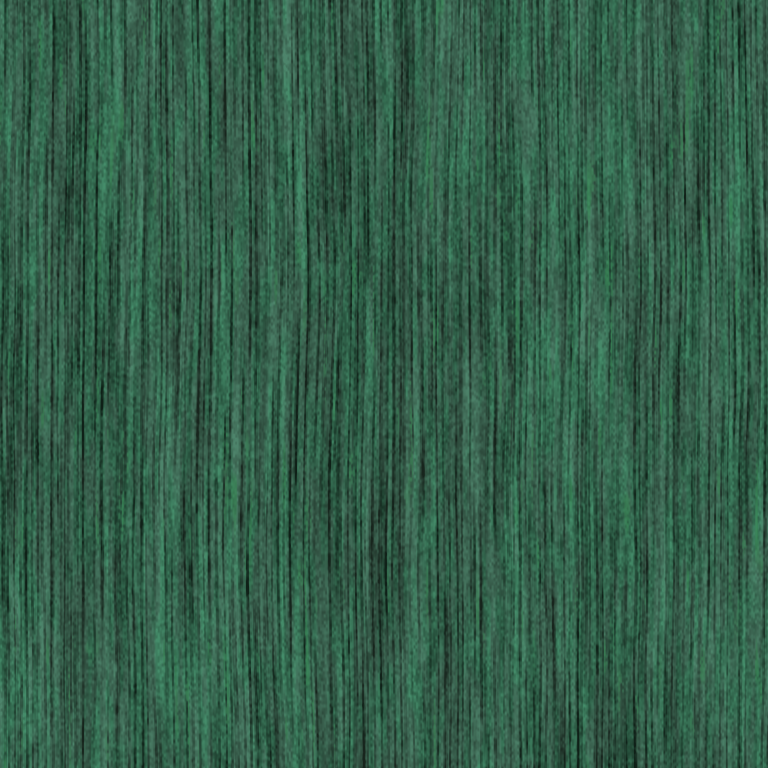
Write a three.js fragment shader that draws this texture.

```glsl
// Green stained wood veneer with fine, straight vertical grain and dark pores.
#define PORE_LINES 122.0   // dark pore lines across the canvas
#define PORE_DEPTH 0.56    // how strongly pores darken the wood
#define WANDER 0.007       // sideways drift of the grain
#define BRIGHTNESS 0.73    // mean tone before pores
#define GRAIN 0.46         // strength of the fine speckle
#define DARK_GREY vec3(0.125, 0.200, 0.160)
#define LIGHT_GREY vec3(0.280, 0.475, 0.385)
#define DARK_GREEN vec3(0.090, 0.190, 0.140)
#define LIGHT_GREEN vec3(0.245, 0.505, 0.380)
#define LIME vec3(0.200, 0.520, 0.300)

varying vec2 vUv;

float hash(vec2 p) {
  vec3 q = fract(vec3(p.xyx) * 0.1031);
  q += dot(q, q.yzx + 33.33);
  return fract((q.x + q.y) * q.z);
}

// Smooth value noise, 0 to 1
float noise(vec2 p) {
  vec2 cell = floor(p);
  vec2 f = fract(p);
  f = f * f * (3.0 - 2.0 * f);
  float low = mix(hash(cell), hash(cell + vec2(1.0, 0.0)), f.x);
  float high = mix(hash(cell + vec2(0.0, 1.0)), hash(cell + vec2(1.0, 1.0)), f.x);
  return mix(low, high, f.y);
}

// Signed noise stretched along the grain, each column shifted along it
float streak(vec2 p, float across, float along, float seed) {
  float u = p.x * across + seed;
  float id = floor(u);
  float f = fract(u);
  float v = p.y * along + seed;
  float left = noise(vec2(id, v + 9.0 * hash(vec2(id, seed))));
  float right = noise(vec2(id + 1.0, v + 9.0 * hash(vec2(id + 1.0, seed))));
  return mix(left, right, f * f * (3.0 - 2.0 * f)) - 0.5;
}

// Thin broken dark lines, one per jittered column
float pores(vec2 p, float count, float seed) {
  float u = p.x * count + seed;
  float id = floor(u);
  float shift = 20.0 * hash(vec2(id, seed + 9.0));
  float center = mix(0.3, 0.7, hash(vec2(id, seed)));
  center += 0.16 * (noise(vec2(id, p.y * 9.0 + shift)) - 0.5);
  float halfWidth = mix(0.04, 0.13, hash(vec2(id, seed + 5.0)));
  float line = 1.0 - smoothstep(halfWidth, halfWidth + 0.18, abs(fract(u) - center));
  float presence = smoothstep(0.2, 0.6, noise(vec2(id, p.y * 5.0 + shift)));
  float dashes = mix(0.4, 1.1, noise(vec2(id, p.y * 75.0 + shift)));
  return line * presence * dashes;
}

void main() {
  // Let the fibres drift gently sideways
  vec2 p = vUv;
  p.x += WANDER * (noise(vUv * vec2(7.0, 3.0) + 11.0) - 0.5);
  p.x += 0.4 * WANDER * (noise(vUv * vec2(24.0, 8.0) + 47.0) - 0.5);

  // Tone from broad bands down to single fibres
  float tone = BRIGHTNESS;
  tone += 0.16 * (noise(p * vec2(7.0, 4.0) + 3.0) - 0.5);
  tone += 0.20 * streak(p, 34.0, 3.0, 17.0);
  tone += 0.34 * streak(p, 100.0, 5.0, 29.0);
  tone += 0.42 * streak(p, 230.0, 9.0, 61.0);
  tone += 0.26 * streak(p, 260.0, 45.0, 71.0);
  tone += GRAIN * streak(p, 400.0, 230.0, 83.0);

  // Two layers of pores of different spacing
  tone -= PORE_DEPTH * pores(p, PORE_LINES, 7.0);
  tone -= 0.65 * PORE_DEPTH * pores(p, PORE_LINES * 0.77, 131.0);
  tone = clamp(tone, -0.2, 1.15);

  // Greyish and vivid fibres side by side
  float vivid = 0.5 + 0.5 * streak(p, 55.0, 4.0, 97.0) + 0.9 * streak(p, 170.0, 20.0, 151.0);
  vivid = smoothstep(0.2, 0.8, vivid);
  vec3 color = mix(mix(DARK_GREY, LIGHT_GREY, tone), mix(DARK_GREEN, LIGHT_GREEN, tone), vivid);

  // Rare lime fibres
  float lime = smoothstep(0.30, 0.45, streak(p, 140.0, 12.0, 211.0));
  color = mix(color, LIME, 0.45 * lime * smoothstep(0.4, 0.8, tone));

  gl_FragColor = vec4(color, 1.0);
}
```
